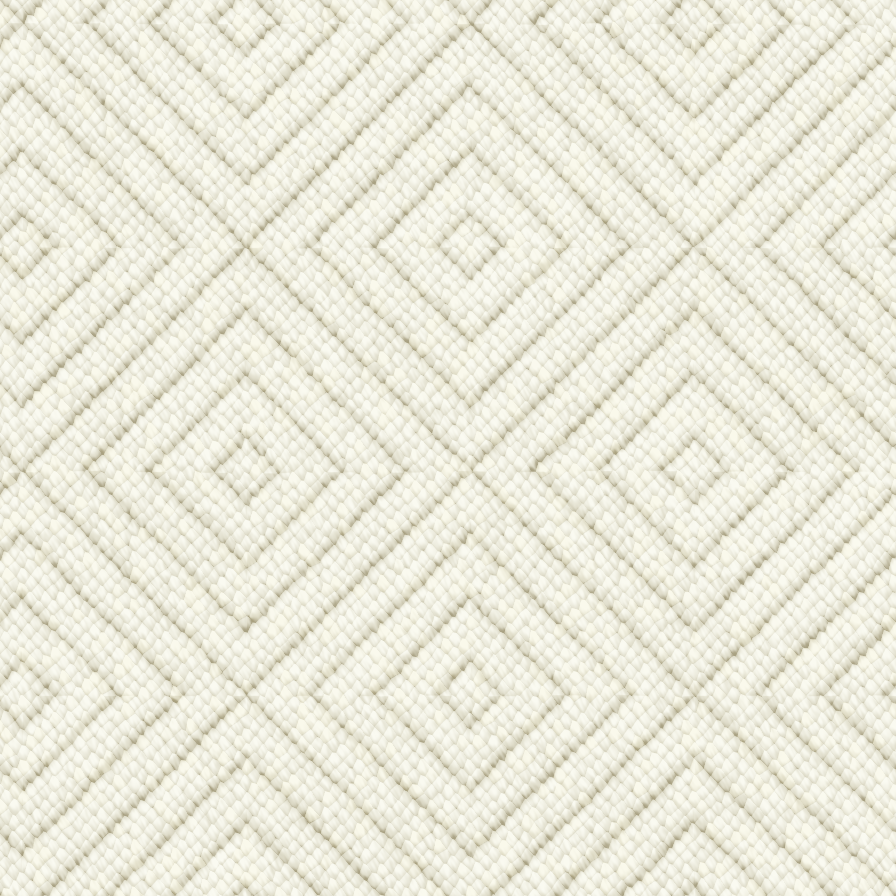
A WebGL 2 fragment shader for this texture:

```glsl
#version 300 es
precision highp float;
// Cream woven carpet: nested diamonds of raised, beaded yarn bands.
uniform vec2 u_resolution;
out vec4 outColor;

vec2 hash2(vec2 p) {
  vec3 q = fract(vec3(p.xyx) * vec3(0.1031, 0.1030, 0.0973));
  q += dot(q, q.yzx + 33.33);
  return fract((q.xx + q.yz) * q.zy);
}

float gradientDot(vec2 cell, vec2 offset) {
  return dot(hash2(cell + 300.0) * 2.0 - 1.0, offset);
}

float gradientNoise(vec2 p) {
  vec2 i = floor(p), f = fract(p);
  vec2 w = f * f * f * (f * (f * 6.0 - 15.0) + 10.0);
  vec2 e = vec2(1.0, 0.0);
  return mix(mix(gradientDot(i, f), gradientDot(i + e, f - e), w.x),
             mix(gradientDot(i + e.yx, f - e.yx), gradientDot(i + 1.0, f - 1.0), w.x), w.y);
}

// Leaning oval stitches on the diagonal grid: x = height, y = random id.
vec2 stitch(vec2 p) {
  vec2 best = vec2(-1.0, 0.0);
  vec2 home = floor(p) + 0.5;
  for (int j = -1; j <= 1; j++) {
    for (int i = -1; i <= 1; i++) {
      vec2 cell = home + vec2(i, j);
      vec2 rnd = hash2(cell + 150.0);
      vec2 q = p - cell - (rnd - 0.5) * 0.26;
      vec2 e = vec2(q.x + q.y, q.x - q.y) * 0.7071;
      e.x += 0.25 * e.y;
      e *= vec2(1.1, 0.9);
      float dome = 1.0 - 1.6 * dot(e, e) + 0.15 * (rnd.y - 0.5);
      if (dome > best.x) best = vec2(dome, rnd.x);
    }
  }
  return best;
}

// Concentric square rings, four stitches wide; 0 in a groove, 1 on a band.
float band(vec2 p) {
  vec2 tile = abs(mod(p + 14.0, 28.0) - 14.0);
  float ring = max(tile.x, tile.y) / 4.0;
  return smoothstep(0.0, 0.25, abs(fract(ring) - 0.5));
}

float relief(vec2 p) {
  return stitch(p).x + 0.9 * band(p);
}

void main() {
  vec2 uv = gl_FragCoord.xy / min(u_resolution.x, u_resolution.y);
  vec2 c = uv - vec2(0.525, 0.724);
  vec2 p = vec2(c.x + c.y, c.x - c.y) * 56.0;
  p += 0.25 * vec2(gradientNoise(uv * 14.0), gradientNoise(uv * 14.0 + 40.0));

  // Light from the upper left
  vec2 bead = stitch(p);
  float groove = 1.0 - band(p);
  float height = bead.x + 0.9 * (1.0 - groove);
  float light = (height - relief(p + vec2(0.05, -0.11))) / 0.12;

  // Twisted yarn strands and slow wear
  float strands = gradientNoise(vec2(uv.x * 230.0 + uv.y * 120.0, uv.y * 75.0 - uv.x * 35.0));
  float wear = gradientNoise(uv * 6.0 + 9.0);

  float tone = 0.72 + 0.14 * light + 0.42 * (bead.x - 0.68) - 0.30 * groove;
  tone += 0.34 * strands + 0.06 * wear + 0.16 * (bead.y - 0.5);

  // Tan shadow to cream to near white
  vec3 color = mix(vec3(0.66, 0.63, 0.51), vec3(0.88, 0.87, 0.80), smoothstep(-0.12, 0.46, tone));
  color = mix(color, vec3(0.98, 0.98, 0.945), smoothstep(0.36, 0.98, tone));
  color -= vec3(0.0, 0.004, 0.022) * smoothstep(0.6, 1.0, bead.y);
  outColor = vec4(color, 1.0);
}
```
